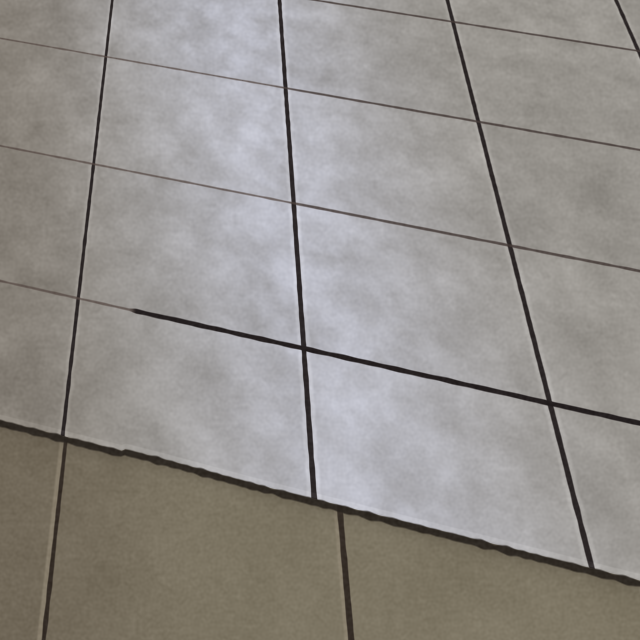
Write a Shadertoy shader that draws this texture.

```glsl
// Grey floor tiles in perspective with a soft glare, meeting an older brown floor at a dark seam.

vec2 hash2(vec2 p) {
    vec3 q = fract(p.xyx * vec3(0.1031, 0.1030, 0.0973));
    q += dot(q, q.yzx + 33.33);
    return fract((q.xx + q.yz) * q.zy);
}

// Gradient noise, roughly -0.7 to 0.7
float noise(vec2 p) {
    vec2 i = floor(p), f = p - i;
    vec2 s = f * f * f * (f * (f * 6.0 - 15.0) + 10.0);
    vec2 o = vec2(0, 1);
    float a = dot(hash2(i) * 2.0 - 1.0, f);
    float b = dot(hash2(i + o.yx) * 2.0 - 1.0, f - o.yx);
    float c = dot(hash2(i + o) * 2.0 - 1.0, f - o);
    float d = dot(hash2(i + 1.0) * 2.0 - 1.0, f - 1.0);
    return mix(mix(a, b, s.x), mix(c, d, s.x), s.y);
}

float fbm(vec2 p) {
    float sum = 0.0, amp = 0.6;
    for (int i = 0; i < 4; i++) {
        sum += amp * noise(p);
        p = mat2(1.6, 1.2, -1.2, 1.6) * p + 7.3;
        amp *= 0.6;
    }
    return sum;
}

float stripe(float d, float halfWidth, float blur) {
    return 1.0 - smoothstep(halfWidth - blur, halfWidth + blur, abs(d));
}

// Floor coordinates, one unit per grey tile
vec2 floorPlane(vec2 uv) {
    mat3 view = mat3(0.3323, -0.0976, -0.0421,
                     0.0422, 0.3028, 0.1251,
                     0.1224, 0.5339, 1.0);
    vec3 h = inverse(view) * vec3(uv, 1.0);
    return h.xy / h.z;
}

vec3 greyTiles(vec2 uv, vec2 p, vec2 blur, float wear) {
    vec2 cell = floor(p), toLine = p - round(p);
    vec2 tint = hash2(cell + 20.0);

    // Stone with cloudy mottling
    vec3 stone = mix(vec3(0.52, 0.495, 0.46), vec3(0.59, 0.575, 0.55), smoothstep(0.0, 0.3, uv.x));
    float clouds = fbm(p * vec2(4.0, 3.0) + tint * 40.0);

    // Bluish glare down the middle, wider toward the viewer
    float across = (uv.x - 0.36 - 0.27 * (1.0 - uv.y)) / mix(0.28, 0.19, uv.y);
    float glare = exp(-across * across) * (0.88 + 0.5 * clouds);
    vec3 color = mix(stone, vec3(0.73, 0.735, 0.775), clamp(glare, 0.0, 1.0));
    color += 0.10 * clouds + 0.025 * (tint.x - 0.5);

    // Joints along the view: dark, narrower at the left
    float width = mix(0.0075, 0.0105, step(0.5, p.x)) + 0.003 * wear;
    float joint = stripe(toLine.x, width, blur.x);
    color += 0.05 * stripe(toLine.x, width * 2.5, blur.x * 2.0);
    vec3 grout = vec3(0.14, 0.12, 0.12);
    color = mix(color, grout, joint * 0.95);

    // Joints across: thin and brown, the nearest one wide and black past its worn part
    float row = round(p.y);
    float open = row < 0.5 ? smoothstep(0.23, 0.27, p.x)
                           : 0.35 * smoothstep(0.9, 1.1, p.x);
    width = mix(0.0075, 0.0145, open) + 0.005 * wear;
    joint = stripe(toLine.y, width, blur.y) * mix(0.75, 1.0, open);
    return mix(color, mix(vec3(0.33, 0.28, 0.26), grout, open), joint);
}

vec3 brownTiles(vec2 uv, vec2 p, float blur, float wear) {
    float x = (p.x - 0.015) / 1.08;
    float toLine = x - round(x);
    vec3 color = mix(vec3(0.44, 0.405, 0.345), vec3(0.485, 0.455, 0.385), smoothstep(0.0, 0.4, uv.x));
    color += 0.05 * fbm(p * 3.0 + floor(x) * 9.0);

    // Pale chamfer beside a dark joint
    color = mix(color, vec3(0.57, 0.53, 0.46), 0.6 * stripe(toLine + 0.014, 0.008, blur * 1.5));
    float width = 0.007 + 0.003 * smoothstep(0.5, 1.0, x) + 0.003 * wear;
    return mix(color, vec3(0.17, 0.14, 0.12), 0.9 * stripe(toLine, width, blur));
}

void mainImage(out vec4 fragColor, in vec2 fragCoord) {
    vec2 uv = fragCoord / iResolution.xy;
    vec2 p = floorPlane(uv);
    vec2 blur = fwidth(p) * 0.8;
    float wear = noise(p * 14.0);

    // Signed height above the seam, which steps slightly at a chipped tile
    float seam = p.y + 0.82 - 0.012 * smoothstep(0.24, 0.26, p.x) * (1.0 - smoothstep(0.3, 0.9, p.x));
    float upper = smoothstep(-blur.y, blur.y, seam);
    vec3 color = mix(brownTiles(uv, p, blur.x, wear), greyTiles(uv, p, blur, wear), upper);

    // Ragged dark seam with a shadow on the lower floor and a bright lip above
    float ragged = 0.017 + 0.014 * noise(vec2(p.x * 22.0, 3.0));
    float shadow = exp(min(seam, 0.0) * 28.0) * (1.0 - upper);
    color = mix(color, vec3(0.24, 0.21, 0.17), 0.6 * shadow);
    color = mix(color, vec3(0.16, 0.14, 0.12), 0.92 * stripe(seam + 0.014, ragged, blur.y * 1.3));
    color += 0.04 * stripe(seam - 0.02, 0.012, blur.y);

    // Fine grain
    color += 0.035 * noise(uv * 170.0) + 0.025 * noise(uv * vec2(60.0, 110.0));
    fragColor = vec4(clamp(color, 0.0, 1.0), 1.0);
}
```
